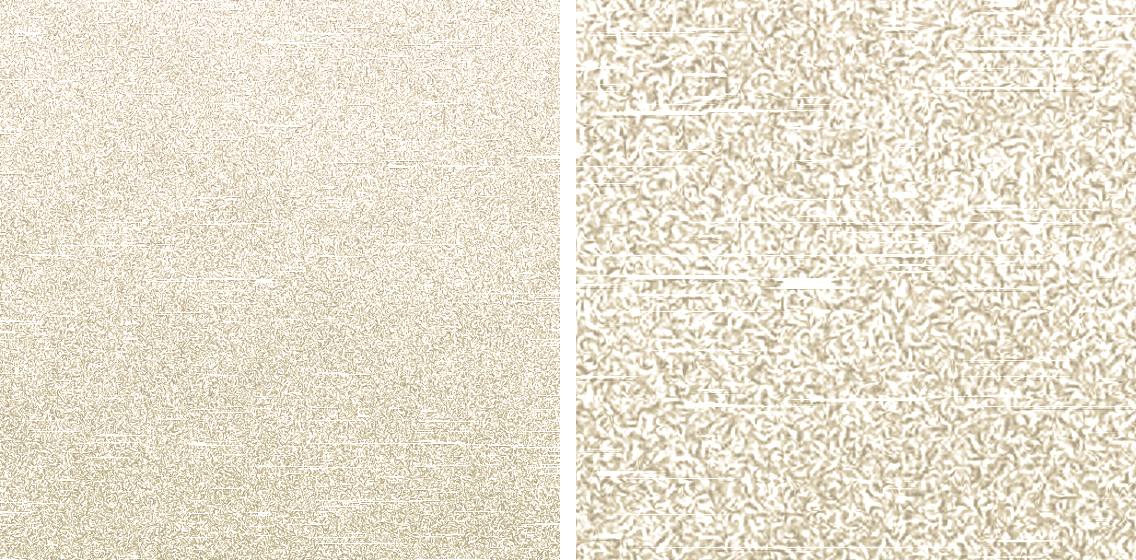
Left, the full canvas; right, a detail of the centre.
Give the GLSL for this texture, as a WebGL 1 fragment shader.

```glsl
precision highp float;

// Pale woven paper: fine maze-like cream grain crossed by thin horizontal threads.
// Grain is white noise combined along and across a wandering direction;
// threads are noise stretched along x, and a tone ramp colours the sum.

uniform vec2 u_resolution;

const float THREADS = 512.0;   // rows of threads and grain per canvas side

float hash(vec2 p) {
  vec3 q = fract(vec3(p.xyx) * 0.1031);
  q += dot(q, q.yzx + 33.33);
  return fract((q.x + q.y) * q.z);
}

float valueNoise(vec2 p) {
  vec2 cell = floor(p);
  vec2 f = fract(p);
  f = f * f * (3.0 - 2.0 * f);
  float low = mix(hash(cell), hash(cell + vec2(1.0, 0.0)), f.x);
  float high = mix(hash(cell + vec2(0.0, 1.0)), hash(cell + vec2(1.0, 1.0)), f.x);
  return mix(low, high, f.y);
}

// Short strokes: similar along the local direction, opposed across it.
// The result has a mean of about 0 and a deviation of about 1.
float grain(vec2 p) {
  float angle = 6.2832 * valueNoise(p * 0.23 + 71.0);
  vec2 along = vec2(cos(angle), sin(angle));
  vec2 across = vec2(-along.y, along.x);
  float sum = valueNoise(p) + 0.6 * valueNoise(p + along)
            - 0.6 * valueNoise(p + across * 1.2);
  return (sum - 0.5) / 0.34;
}

// Strength of the thread in a row: long and short runs, gathered in clusters.
float thread(float x, float row, float cluster) {
  float longRun = valueNoise(vec2(x * 5.0 + 13.0, row));
  float shortRun = valueNoise(vec2(x * 17.0 + 57.0, row + 900.0));
  float longMask = smoothstep(0.90, 0.96, longRun + 0.12 * cluster);
  float shortMask = smoothstep(0.89, 0.97, shortRun + 0.16 * cluster);
  return max(longMask, shortMask);
}

// Tone to colour: brown shadow, tinted middle, cream, white.
vec3 paperRamp(float tone, vec3 middle) {
  vec3 shadow = vec3(0.68, 0.63, 0.54);
  vec3 cream = vec3(0.96, 0.93, 0.86);
  vec3 white = vec3(1.0, 1.0, 0.995);
  vec3 color = mix(shadow, middle, smoothstep(-2.1, -0.7, tone));
  color = mix(color, cream, clamp((tone + 0.7) / 0.9, 0.0, 1.0));
  return mix(color, white, clamp((tone - 0.2) / 0.5, 0.0, 1.0));
}

void main() {
  vec2 uv = gl_FragCoord.xy / u_resolution;
  vec2 p = uv * THREADS - 0.5;

  // Threads step up or down by a row now and then
  float drift = floor(4.0 * valueNoise(uv * vec2(3.0, 8.0) + 5.0));
  float row = p.y + drift;
  float cluster = valueNoise(uv * vec2(4.0, 30.0) + 31.0) - 0.5;
  float light = thread(uv.x, row, cluster);

  // Broken shadows lie beside the light threads
  float broken = smoothstep(0.55, 0.75, valueNoise(vec2(uv.x * 28.0, row + 300.0)));
  float shade = thread(uv.x, row + 1.0, cluster) * broken;

  // Broad mottling and a lighter, rosier top
  float mottle = valueNoise(uv * vec2(7.0, 14.0) + 91.0) - 0.5;
  float tone = grain(p) + 0.25 * mottle + 0.5 * (uv.y - 0.5) - 0.05;
  tone += 2.6 * light - 1.3 * shade * (1.0 - light);

  vec3 olive = vec3(0.81, 0.77, 0.63);
  vec3 rose = vec3(0.88, 0.81, 0.72);
  gl_FragColor = vec4(paperRamp(tone, mix(olive, rose, uv.y)), 1.0);
}
```
